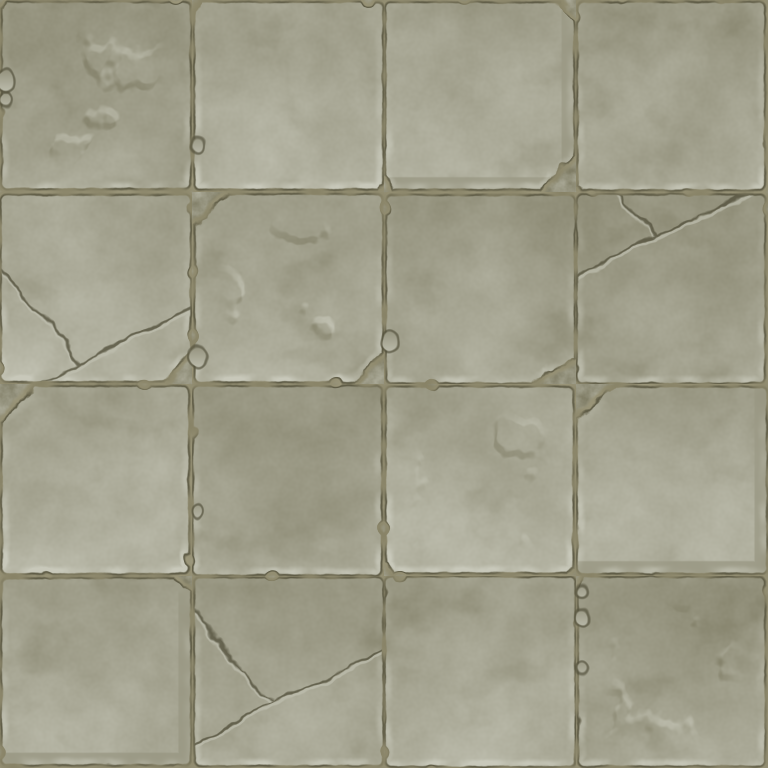
This texture is drawn by a Shadertoy shader. Its source:

```glsl
const float TILES = 4.0;
const vec3 STONE_DARK = vec3(0.52, 0.51, 0.42);
const vec3 STONE_LIGHT = vec3(0.75, 0.75, 0.69);
const vec3 GROUT = vec3(0.57, 0.55, 0.44);
const vec3 SHADOW = vec3(0.33, 0.32, 0.24);

vec2 hash2(vec2 p) {
    vec3 q = fract(p.xyx * vec3(0.1031, 0.1030, 0.0973));
    q += dot(q, q.yzx + 33.33);
    return fract((q.xx + q.yz) * q.zy);
}

float cornerSlope(vec2 cell, vec2 offset) {
    float angle = 6.2832 * hash2(cell).x;
    return dot(vec2(cos(angle), sin(angle)), offset);
}

float gradientNoise(vec2 p) {
    vec2 i = floor(p), f = fract(p);
    vec2 u = f * f * f * (f * (f * 6.0 - 15.0) + 10.0);
    vec2 e = vec2(1.0, 0.0);
    return mix(mix(cornerSlope(i, f), cornerSlope(i + e, f - e), u.x),
               mix(cornerSlope(i + e.yx, f - e.yx), cornerSlope(i + 1.0, f - 1.0), u.x), u.y);
}

float fbm(vec2 p) {
    float sum = 0.0, amplitude = 1.0;
    for (int i = 0; i < 4; i++) {
        sum += amplitude * gradientNoise(p);
        p = mat2(1.6, 1.2, -1.2, 1.6) * p + 7.3;
        amplitude *= 0.5;
    }
    return sum;
}

float roundedBox(vec2 p, vec2 halfSize, float radius) {
    vec2 q = abs(p) - halfSize + radius;
    return length(max(q, 0.0)) + min(max(q.x, q.y), 0.0) - radius;
}

// Signed distance to a worn tile with broken corners
float tileDistance(vec2 local, vec2 id, vec2 lo, vec2 hi, vec2 p) {
    float rough = fbm(p * 9.0);
    float d = roundedBox(local - 0.5 * (lo + hi), 0.5 * (hi - lo), 0.025) + 0.007 * rough;
    for (int i = 0; i < 4; i++) {
        vec2 corner = vec2(i & 1, i >> 1);
        vec2 h = hash2(id * 4.0 + corner + 50.0);
        float size = 0.17 * smoothstep(0.62, 1.0, h.x);
        vec2 slant = mix(vec2(0.5, 1.0), vec2(1.0, 0.5), h.y);
        d = max(d, size - dot(abs(local - corner), slant) + 0.025 * rough);
    }
    // Occasional nicks along the sides
    float nick = smoothstep(0.3, 0.6, gradientNoise(p * 6.0 + 31.0));
    return d + 0.04 * nick * smoothstep(-0.06, 0.0, d);
}

// Distance to a slanted crack with one branch above it
float crackDistance(vec2 local, float start, float wobble) {
    float rise = local.y - start - 0.5 * local.x + 0.035 * wobble;
    float branch = abs(local.x - 0.42 + 0.6 * rise + 0.02 * wobble) * 0.85;
    return min(abs(rise) * 0.9, rise > 0.0 ? branch : 1.0);
}

float flakeHeight(vec2 p) {
    return smoothstep(0.22, 0.34, fbm(p * 2.6 + 4.0));
}

float lineMask(float d, float width, float px) {
    return 1.0 - smoothstep(width - px, width + px, d);
}

// Cloudy stone, lighter toward the bottom of each tile
float stoneTone(vec2 p, vec2 local, vec2 id) {
    float tone = 0.53 + 0.25 * (hash2(id + 9.0).x - 0.5) + 0.34 * (0.5 - local.y);
    tone += 0.24 * fbm(p * 1.8) + 0.09 * fbm(p * 8.0) + 0.05 * gradientNoise(p * 45.0);
    return tone - 0.16 * smoothstep(0.15, 0.6, fbm(p * vec2(2.2, 3.0) + 17.0));
}

// Small loose stones lying on the vertical joints
vec3 addPebbles(vec3 color, vec2 p, float px) {
    for (int i = 0; i < 9; i++) {
        vec2 h = hash2(vec2(i, 71.0));
        vec2 center = vec2(floor(h.x * TILES) + 0.03, h.y * TILES);
        float radius = mix(0.02, 0.045, fract(h.x * 37.0));
        float d = length((p - center) * vec2(1.0, 0.8)) - radius + 0.012 * gradientNoise(p * 18.0);
        color = mix(color, SHADOW, 0.7 * lineMask(d, 0.012, px));
        float light = 0.6 + 6.0 * (center.y - p.y);
        color = mix(color, mix(STONE_DARK, STONE_LIGHT, light), lineMask(d, 0.0, px));
    }
    return color;
}

void mainImage(out vec4 fragColor, in vec2 fragCoord) {
    vec2 p = fragCoord / iResolution.xy * TILES;
    float px = TILES / iResolution.y;
    vec2 id = floor(p), local = fract(p);
    vec2 lo = 0.008 + 0.014 * hash2(id + 3.0);
    vec2 hi = 0.992 - 0.014 * hash2(id + 23.0);
    float d = tileDistance(local, id, lo, hi, p);
    float wear = gradientNoise(p * 7.0 + 5.0);
    float tone = stoneTone(p, local, id);

    // Flaked patches lit from above
    float flaked = float(id.x + id.y == 3.0) * smoothstep(-0.1, -0.25, d);
    tone += 0.32 * flaked * (flakeHeight(p) - flakeHeight(p + vec2(0.015, 0.035)));

    // Wide lower and right bevel on a few tiles
    float slope = min(hi.x - local.x, local.y - lo.y);
    float beveled = float(mod(id.x * 2.0 + id.y, 7.0) == 0.0);
    tone = mix(tone, 0.36 + 0.1 * wear, 0.8 * beveled * lineMask(slope, 0.06, 0.006));

    // Bright worn rim
    float rim = smoothstep(-0.045, -0.01, d) * smoothstep(-0.4, 0.4, wear);
    tone += rim * mix(0.45, 0.05, local.y);
    vec3 stone = mix(STONE_DARK, STONE_LIGHT, clamp(tone, -0.2, 1.15));

    // Cracks: dark gap over a pale lower lip
    float cracked = float(mod(id.x * 2.0 + id.y, 6.0) == 2.0);
    float start = 0.22 * id.x - 0.1, wobble = fbm(p * 5.0);
    float lip = crackDistance(local + vec2(0.0, 0.016), start, wobble);
    float gap = crackDistance(local, start, wobble);
    stone = mix(stone, STONE_LIGHT, 0.7 * cracked * lineMask(lip, 0.008, px));
    stone = mix(stone, SHADOW, 0.8 * cracked * lineMask(gap, 0.006 + 0.006 * wear, px));

    // Grout, rubble in the broken corners and shadow under tile edges
    vec3 rubble = mix(STONE_DARK, STONE_LIGHT, 0.3 + 0.6 * fbm(p * 11.0));
    vec3 joint = mix(GROUT + 0.08 * wear, rubble, smoothstep(0.02, 0.05, d));
    float shade = (1.0 - smoothstep(0.004, 0.018, d)) * smoothstep(-0.35, 0.25, wear);
    joint = mix(joint, SHADOW, 0.85 * shade);

    vec3 color = mix(stone, joint, smoothstep(-px, px, d));
    fragColor = vec4(addPebbles(color, p, px), 1.0);
}
```
